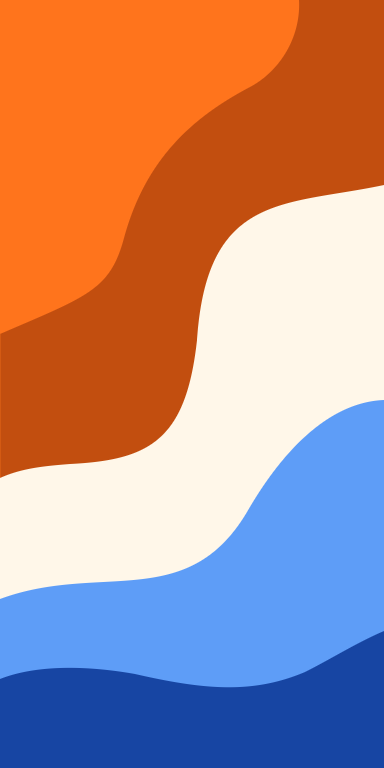
Write a Shadertoy shader that draws this background.

```glsl
#define GRID vec2(384.0, 768.0)
#define ORANGE vec3(1.0, 0.455, 0.11)
#define RUST vec3(0.76, 0.306, 0.06)
#define CREAM vec3(1.0, 0.97, 0.914)
#define SKY vec3(0.37, 0.616, 0.97)
#define NAVY vec3(0.09, 0.272, 0.638)
#define SOLVE_STEPS 18

vec2 bezier(vec2 a, vec2 b, vec2 c, vec2 d, float t) {
    float s = 1.0 - t;
    return s * s * s * a + 3.0 * s * t * (s * b + t * c) + t * t * t * d;
}

vec2 bezierTangent(vec2 a, vec2 b, vec2 c, vec2 d, float t) {
    float s = 1.0 - t;
    return s * s * (b - a) + 2.0 * s * t * (c - b) + t * t * (d - c);
}

// Approximate signed distance above a cubic arc whose x always increases
float arcDistance(vec2 p, vec2 a, vec2 b, vec2 c, vec2 d) {
    float t = 0.5, stride = 0.25;
    for (int i = 0; i < SOLVE_STEPS; i++) {
        t += bezier(a, b, c, d, t).x < p.x ? stride : -stride;
        stride *= 0.5;
    }
    vec2 tangent = bezierTangent(a, b, c, d, t);
    return (p.y - bezier(a, b, c, d, t).y) * tangent.x / length(tangent);
}

// The orange edge is nearly upright, so it is solved along y
float orangeEdge(vec2 p) {
    vec2 q = p.yx, low = vec2(530, 124), high = vec2(681, 250);
    if (q.x < low.x) return arcDistance(q, vec2(434, 0), vec2(472, 88), vec2(478, 110), low);
    if (q.x < high.x) return arcDistance(q, low, vec2(611, 146), vec2(652, 195), high);
    return arcDistance(q, high, vec2(697, 280), vec2(731, 301), vec2(768, 299));
}

float creamEdge(vec2 p) {
    vec2 shelf = vec2(70, 304), rise = vec2(197, 428);
    if (p.x < shelf.x) return arcDistance(p, vec2(0, 290), vec2(22, 300), vec2(45, 302), shelf);
    if (p.x < rise.x) return arcDistance(p, shelf, vec2(150, 308), vec2(186, 328), rise);
    return arcDistance(p, rise, vec2(207, 576), vec2(285, 562), vec2(384, 583));
}

float skyEdge(vec2 p) {
    vec2 rise = vec2(247, 256);
    if (p.x < rise.x) return arcDistance(p, vec2(0, 169), vec2(100, 206), vec2(187, 155), rise);
    return arcDistance(p, rise, vec2(285, 322), vec2(332, 366), vec2(384, 368));
}

float navyEdge(vec2 p) {
    vec2 fall = vec2(135, 94), rise = vec2(305, 96);
    if (p.x < fall.x) return arcDistance(p, vec2(0, 89), vec2(38, 104), vec2(90, 102), fall);
    if (p.x < rise.x) return arcDistance(p, fall, vec2(205, 78), vec2(253, 74), rise);
    return arcDistance(p, rise, vec2(331, 109), vec2(356, 125), vec2(384, 137));
}

// Coverage of the region below an edge, softened over one pixel
float below(float dist, float pixel) {
    return clamp(0.5 - dist / pixel, 0.0, 1.0);
}

void mainImage(out vec4 fragColor, in vec2 fragCoord) {
    vec2 p = fragCoord / iResolution.xy * GRID;
    float pixel = GRID.y / iResolution.y;

    // Stack the waves from back to front
    vec3 color = mix(RUST, ORANGE, below(orangeEdge(p), pixel));
    color = mix(color, CREAM, below(creamEdge(p), pixel));
    color = mix(color, SKY, below(skyEdge(p), pixel));
    color = mix(color, NAVY, below(navyEdge(p), pixel));
    fragColor = vec4(color, 1.0);
}
```
